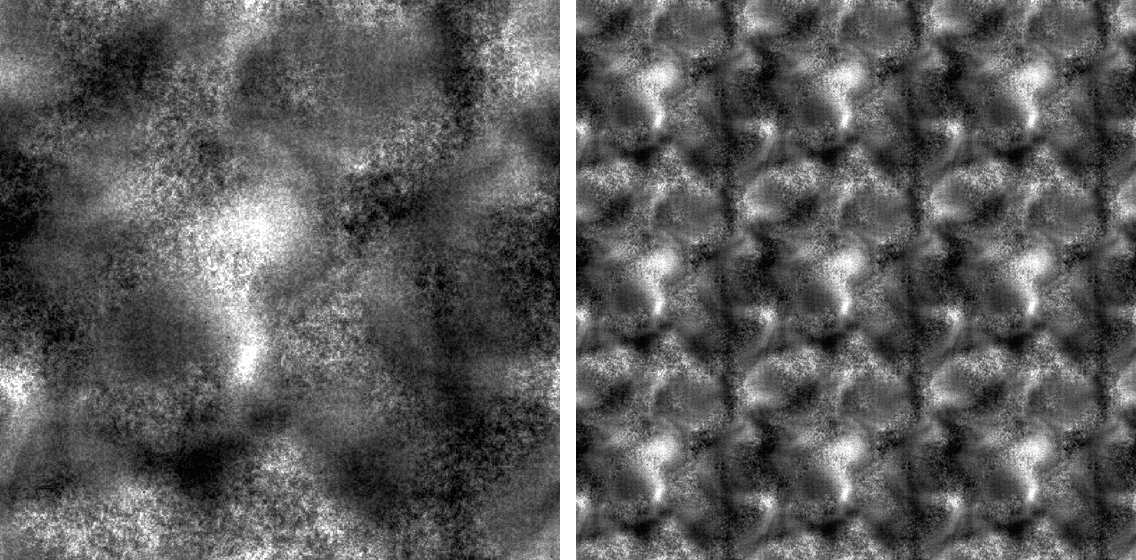
Left, the tile; right, the same tile 3 across and 3 down.
Reproduce this texture procedurally as a three.js fragment shader.

```glsl
varying vec2 vUv;

#define MID_GRAY 0.335
#define CONTRAST 0.14
#define GLOW 0.035
#define CLOUD_AMOUNT 0.88
#define WARP_AMOUNT 0.032
#define MOTTLE_AMOUNT 0.34
#define GRAIN_AMOUNT 0.36
#define STREAK_AMOUNT 0.07
#define PIT_AMOUNT 0.45
#define DOT_CELLS 36.0

float hash(vec2 cell, float seed) {
  vec3 q = fract(vec3(cell.xyx + seed * 7.31) * vec3(0.1031, 0.1030, 0.0973));
  q += dot(q, q.yzx + 33.33);
  return fract((q.x + q.y) * q.z);
}

vec2 fade(vec2 f) {
  return f * f * f * (f * (f * 6.0 - 15.0) + 10.0);
}

float slope(vec2 cell, vec2 period, float seed, vec2 offset) {
  float angle = 6.28318 * hash(mod(cell, period), seed);
  return dot(vec2(cos(angle), sin(angle)), offset);
}

// Wrapping gradient noise, scaled to a spread of about one
float softNoise(vec2 p, vec2 period, float seed) {
  p = p * period + seed * vec2(0.37, 0.61);
  vec2 i = floor(p), f = fract(p), w = fade(f), e = vec2(1.0, 0.0);
  float low = mix(slope(i, period, seed, f),
                  slope(i + e.xy, period, seed, f - e.xy), w.x);
  float high = mix(slope(i + e.yx, period, seed, f - e.yx),
                   slope(i + e.xx, period, seed, f - e.xx), w.x);
  return 4.7 * mix(low, high, w.y);
}

// Wrapping value noise, scaled to a spread of about one
float grainNoise(vec2 p, float period, float seed) {
  p = p * period + seed * vec2(0.37, 0.61);
  vec2 i = floor(p), w = fade(fract(p)), e = vec2(1.0, 0.0);
  float low = mix(hash(mod(i, period), seed),
                  hash(mod(i + e.xy, period), seed), w.x);
  float high = mix(hash(mod(i + e.yx, period), seed),
                   hash(mod(i + e.xx, period), seed), w.x);
  return 4.6 * (mix(low, high, w.y) - 0.5);
}

// Broad smoky patches, bent by a second noise
float clouds(vec2 p) {
  vec2 bend = vec2(softNoise(p, vec2(4.0), 1.0), softNoise(p, vec2(4.0), 2.0));
  vec2 q = p + WARP_AMOUNT * bend;
  float sum = 0.70 * softNoise(q, vec2(3.0), 3.0)
            + 1.00 * softNoise(q, vec2(5.0), 4.0)
            + 0.50 * softNoise(q, vec2(10.0), 5.0)
            + 0.20 * softNoise(q, vec2(20.0), 6.0);
  return sum / 1.33;
}

// Crusty blotches from medium to small
float mottle(vec2 p) {
  return 0.45 * softNoise(p, vec2(26.0), 7.0)
       + 0.50 * softNoise(p, vec2(58.0), 8.0)
       + 0.65 * grainNoise(p, 130.0, 9.0);
}

// Film-like grain near the limit of sharpness
float grain(vec2 p) {
  return 0.80 * grainNoise(p, 400.0, 10.0) + 0.60 * grainNoise(p, 230.0, 11.0);
}

// Sparse tiny round specks
float dots(vec2 p) {
  vec2 cell = floor(p * DOT_CELLS);
  vec2 center = 0.2 + 0.6 * vec2(hash(cell, 12.0), hash(cell, 13.0));
  float d = length(fract(p * DOT_CELLS) - center);
  return step(0.975, hash(cell, 14.0)) * (1.0 - smoothstep(0.04, 0.10, d));
}

void main() {
  vec2 p = fract(vUv);

  // Grit is strong in some regions and nearly absent in others
  float worn = smoothstep(-1.2, 1.3, softNoise(p, vec2(6.0), 15.0));
  float pits = smoothstep(1.1, 1.9, grainNoise(p, 190.0, 16.0)) * worn;
  float streaks = softNoise(p, vec2(64.0, 7.0), 17.0)
                + softNoise(p, vec2(9.0, 90.0), 18.0);

  float level = CLOUD_AMOUNT * clouds(p)
              + MOTTLE_AMOUNT * mix(0.25, 1.25, worn) * mottle(p)
              + GRAIN_AMOUNT * mix(0.75, 1.2, worn) * grain(p)
              + STREAK_AMOUNT * streaks
              - PIT_AMOUNT * pits;

  // Highlights bloom while shadows stay flat
  float bright = max(level, 0.0);
  float gray = MID_GRAY + CONTRAST * level + GLOW * bright * bright;
  gray *= 1.0 - 0.6 * dots(p);
  gl_FragColor = vec4(vec3(clamp(gray, 0.015, 1.0)), 1.0);
}
```
